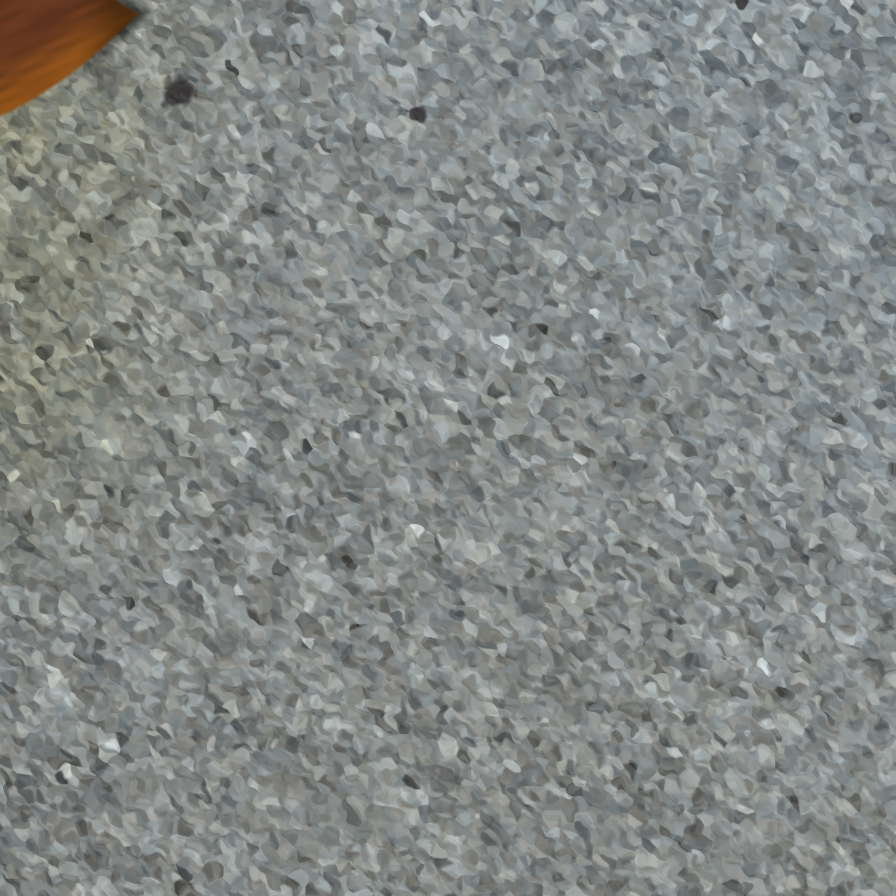
This texture is drawn by a three.js fragment shader. Its source:

```glsl
varying vec2 vUv;

float hash(vec2 p) {
  return fract(sin(dot(p, vec2(127.1, 311.7))) * 43758.5453);
}

float noise(vec2 p) {
  vec2 i = floor(p), f = fract(p);
  f = f * f * (3.0 - 2.0 * f);
  return mix(mix(hash(i), hash(i + vec2(1.0, 0.0)), f.x),
             mix(hash(i + vec2(0.0, 1.0)), hash(i + 1.0), f.x), f.y);
}

// Soft cellular grains: x = tone, y = warmth, both about -1 to 1
vec2 grains(vec2 p, float sharpness) {
  vec2 sum = vec2(0.0);
  float total = 0.0;
  for (int j = -1; j <= 1; j++) {
    for (int i = -1; i <= 1; i++) {
      vec2 cell = floor(p) + vec2(float(i), float(j));
      vec2 d = cell + vec2(hash(cell), hash(cell + 17.3)) - p;
      float w = exp(-sharpness * dot(d, d));
      float tone = hash(cell + 5.1) + hash(cell + 41.7) - 1.0;
      float fleck = hash(cell + 73.9);
      tone += 0.75 * step(0.96, fleck) - 0.7 * step(fleck, 0.035);
      sum += w * vec2(tone, hash(cell + 91.2) * 2.0 - 1.0);
      total += w;
    }
  }
  return sum / total;
}

// Ragged dark mineral spot
float spot(vec2 p, vec2 centre, float radius) {
  float d = length((p - centre) * vec2(1.0, 1.15));
  d += radius * 0.7 * (noise(p * 110.0) - 0.5);
  return 1.0 - smoothstep(radius * 0.65, radius * 1.2, d);
}

void main() {
  vec2 uv = vUv;

  // Grain direction falls towards the lower right
  vec2 q = vec2(dot(uv, vec2(0.77, -0.64)), dot(uv, vec2(0.64, 0.77)));
  vec2 warp = vec2(noise(uv * 85.0), noise(uv * 85.0 + 31.0)) - 0.5;
  q += warp * 0.009;

  vec2 coarse = grains(q * vec2(68.0, 110.0), 13.0);
  vec2 fine = grains(q * vec2(125.0, 185.0) + 40.0, 9.0);
  float cloud = noise(q * vec2(9.0, 16.0)) + noise(q * vec2(24.0, 34.0) + 9.0) - 1.0;

  // Grey stone
  float tone = 0.53 + 0.165 * coarse.x + 0.085 * fine.x + 0.045 * cloud;
  tone += 0.02 * (uv.x + uv.y - 1.0);
  vec3 colour = tone * vec3(0.985, 1.015, 1.0);
  colour += vec3(0.012, 0.0, -0.014) * (coarse.y + 0.5 * fine.y);

  // Cool upper right, olive stain on the left
  float cool = smoothstep(0.9, 1.9, uv.x + uv.y);
  colour += vec3(-0.012, 0.004, 0.02) * cool;
  float stain = (1.0 - smoothstep(0.0, 0.3, uv.x)) * smoothstep(0.3, 0.6, uv.y);
  colour *= mix(vec3(1.0), vec3(0.98, 0.96, 0.84), stain * (0.5 + 0.5 * noise(uv * 14.0)));

  // Dark minerals
  float dark = spot(uv, vec2(0.196, 0.895), 0.019);
  dark = max(dark, spot(uv, vec2(0.465, 0.872), 0.011));
  dark = max(dark, spot(uv, vec2(0.828, 0.998), 0.009));
  dark = max(dark, 0.8 * spot(uv, vec2(0.956, 0.869), 0.008));
  colour = mix(colour, vec3(0.22, 0.21, 0.21) + 0.06 * fine.x, dark * 0.9);

  // Leaf tip in the corner, with its shadow
  float lower = uv.y - (0.87 + 0.45 * uv.x + 1.9 * uv.x * uv.x);
  float upper = 0.985 + (0.153 - uv.x) * 0.65 - uv.y;
  float inside = min(lower, upper);
  float shadow = smoothstep(-0.022, 0.0, inside) * smoothstep(0.06, 0.16, uv.x);
  colour *= 1.0 - 0.6 * shadow;
  float fibre = noise(vec2(uv.x * 22.0 + uv.y * 10.0, (uv.y - 0.45 * uv.x) * 130.0));
  vec3 leaf = mix(vec3(0.56, 0.32, 0.10), vec3(0.40, 0.22, 0.13), smoothstep(0.0, 0.08, lower));
  leaf *= 0.86 + 0.22 * fibre;
  leaf *= 1.0 - 0.45 * smoothstep(0.08, 0.15, uv.x);
  colour = mix(colour, leaf, smoothstep(-0.003, 0.004, inside));

  gl_FragColor = vec4(clamp(colour, 0.0, 1.0), 1.0);
}
```
